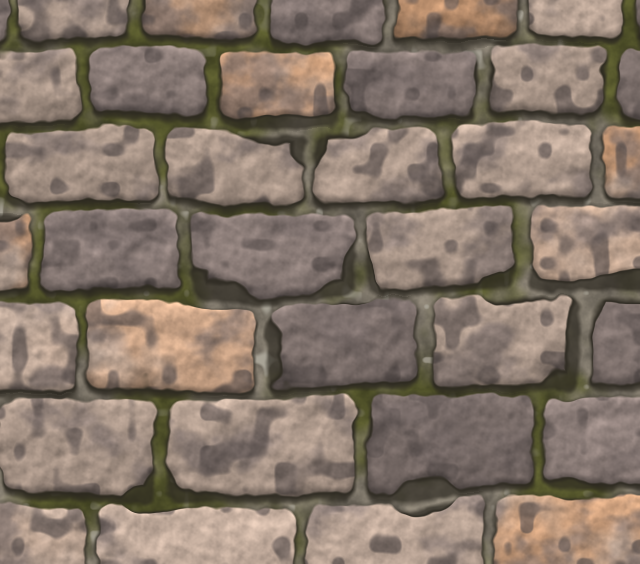
Give the GLSL for this texture, as a Shadertoy shader.

```glsl
// Old cobbled pavement: seven staggered courses of worn stones that grow toward the viewer.
// Each stone is a rounded box in a warped, perspective-spaced course; noise gives it
// mottling, relief and chipped edges, with moss, grit and shadow in the joints.

#define BEIGE vec3(0.69, 0.61, 0.555)
#define OCHRE vec3(0.75, 0.575, 0.44)
#define SLATE vec3(0.44, 0.395, 0.385)
#define GROUT vec3(0.50, 0.47, 0.42)
#define MOSS vec3(0.33, 0.335, 0.17)
#define SHADE vec3(0.17, 0.155, 0.125)
#define GAP vec2(0.0105, 0.0085)   // half joint width, across and down
#define JITTER 0.16                // irregularity of stone lengths
#define CORNER 0.017               // corner radius
#define SHADOW 0.011               // shadow reach below a stone
#define SEED 17.0

// Where the first joint of each course falls, top to bottom
const float PHASE[7] = float[7](0.03, 0.12, 0.24, 0.06, 0.13, -0.025, 0.145);

float hash(vec2 p) {
    vec3 q = fract(p.xyx * 0.1031);
    q += dot(q, q.yzx + 33.33);
    return fract((q.x + q.y) * q.z);
}

float noise(vec2 p) {
    vec2 i = floor(p), f = fract(p);
    f = f * f * (3.0 - 2.0 * f);
    return mix(mix(hash(i), hash(i + vec2(1, 0)), f.x),
               mix(hash(i + vec2(0, 1)), hash(i + vec2(1, 1)), f.x), f.y);
}

float fbm(vec2 p) {
    float sum = 0.0, amp = 0.533;
    for (int i = 0; i < 4; i++) {
        sum += amp * noise(p);
        p = mat2(1.6, 1.2, -1.2, 1.6) * p + 7.3;
        amp *= 0.5;
    }
    return sum;
}

// Course boundaries, spaced wider toward the bottom, and their inverse
float courseEdge(float j) { return -0.043 + 0.118 * j + 0.006 * j * j; }
float courseAt(float y) { return (sqrt(max(0.013924 + 0.024 * (y + 0.043), 0.0)) - 0.118) / 0.012; }

float stoneLength(float row) { return 0.192 + 0.019 * row; }

float jointAt(float col, float row) {
    float shift = JITTER * (hash(vec2(col, row) + SEED) - 0.5);
    return PHASE[int(row)] + (col + shift) * stoneLength(row);
}

// Signed distance to the stone in this cell; also its id and position within it (-1..1)
float stone(vec2 q, float aspect, out vec2 id, out vec2 local) {
    float row = clamp(floor(courseAt(q.y)), 0.0, 6.0);
    float col = floor((q.x - PHASE[int(row)]) / stoneLength(row));
    if (q.x < jointAt(col, row)) col -= 1.0;
    else if (q.x > jointAt(col + 1.0, row)) col += 1.0;
    id = vec2(col, row);

    vec2 lo = vec2(jointAt(col, row), courseEdge(row));
    vec2 hi = vec2(jointAt(col + 1.0, row), courseEdge(row + 1.0));
    vec2 stretch = vec2(1.0, aspect);
    vec2 rnd = vec2(hash(id + SEED + 31.0), hash(id + SEED + 57.0));
    vec2 halfSize = 0.5 * (hi - lo) * stretch - GAP * (0.8 + 0.5 * rnd);
    vec2 c = (q - 0.5 * (lo + hi)) * stretch + 0.005 * (rnd.yx - 0.5);
    c.y += c.x * 0.07 * (rnd.x - 0.5);
    local = c / halfSize;
    vec2 e = abs(c) - halfSize + CORNER;
    return length(max(e, 0.0)) + min(max(e.x, e.y), 0.0) - CORNER;
}

vec3 stoneColor(vec2 s, vec2 id, vec2 local, float d) {
    float kind = hash(id + SEED + 83.0);
    float slate = step(kind, 0.27 - 0.03 * id.y);
    float ochre = smoothstep(0.68, 0.95, kind);
    vec3 col = mix(BEIGE, OCHRE, ochre * smoothstep(0.3, 0.6, fbm(s * 9.0 + id)));
    col = mix(col, SLATE * 1.08, 0.85 * slate);
    col *= 0.91 + 0.17 * hash(id + SEED + 113.0);

    // Grey weathering, darker pits, and directional relief
    col = mix(col, SLATE, 0.65 * smoothstep(0.49, 0.72, fbm(s * vec2(13.0, 17.0) + 3.0 * id)));
    col = mix(col, SLATE * 0.78, 0.65 * smoothstep(0.66, 0.82, noise(s * 34.0 + 5.0 * id)));
    float relief = fbm(s * 32.0) - fbm(s * 32.0 + vec2(0.12, 0.25));
    col *= 1.0 + 0.65 * relief + 0.16 * (fbm(s * 65.0) - 0.5);

    // Lit upper rim and shaded lower rim
    float rim = smoothstep(-0.014, 0.0, d);
    return col * (1.0 - 0.05 * local.y - rim * (0.08 + 0.20 * local.y));
}

vec3 jointColor(vec2 s) {
    float growth = smoothstep(0.36, 0.62, fbm(s * 8.0 + 21.0));
    vec3 col = mix(GROUT, MOSS, growth);
    col *= 0.65 + 0.65 * fbm(s * 42.0);
    float grit = smoothstep(0.80, 0.95, noise(s * 48.0 + 9.0));
    return mix(col, vec3(0.66, 0.64, 0.59), grit * (1.0 - 0.75 * growth));
}

void mainImage(out vec4 fragColor, in vec2 fragCoord) {
    vec2 p = fragCoord / iResolution.xy;
    p.y = 1.0 - p.y;
    float aspect = iResolution.y / iResolution.x;
    vec2 s = p * vec2(1.0, aspect);

    // Sagging courses and ragged stone outlines
    vec2 q = p;
    q.y += 0.022 * (noise(s * 5.0 + 4.0) - 0.5) + 0.018 * (p.x - 0.5) * p.y;
    q += 0.018 * (vec2(fbm(s * 17.0), fbm(s * 17.0 + 40.0)) - 0.5);
    q += 0.006 * (vec2(noise(s * 65.0), noise(s * 65.0 + 11.0)) - 0.5);

    vec2 id, local, aboveId, aboveLocal;
    float d = stone(q, aspect, id, local);
    float above = stone(q - vec2(0.0, SHADOW), aspect, aboveId, aboveLocal);
    d += 0.022 * smoothstep(0.70, 0.92, noise(s * 9.0 + 61.0));   // chipped corners

    float shadow = 1.0 - smoothstep(-0.003, 0.007, above);
    float crevice = 1.0 - smoothstep(0.0, 0.009, d);
    vec3 ground = mix(jointColor(s), SHADE, clamp(0.68 * shadow + 0.30 * crevice, 0.0, 0.9));

    float soft = max(0.0022, 1.0 / iResolution.x);
    float cover = 1.0 - smoothstep(-soft, soft, d);
    fragColor = vec4(mix(ground, stoneColor(s, id, local, d), cover), 1.0);
}
```
